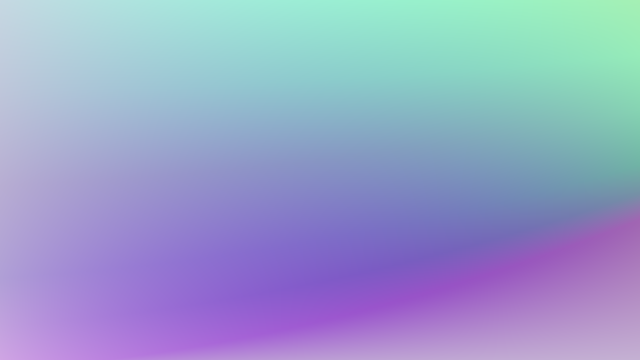
This background is drawn by a WebGL 1 fragment shader. Its source:

```glsl
precision highp float;

uniform vec2 u_resolution;

#define RIDGE_BASE -0.03
#define RIDGE_SLOPE 0.14
#define RIDGE_BEND 0.28
#define PALE_MARGIN 0.04
#define RIDGE_SOFTNESS 0.05
#define PALE_LILAC vec3(0.785, 0.725, 0.84)

// Height of the violet ridge, rising towards the right
float ridgeHeight(float x) {
    return RIDGE_BASE + RIDGE_SLOPE * x + RIDGE_BEND * x * x;
}

// Smooth parabola through the left, middle and right colours
vec3 across(float x, vec3 left, vec3 middle, vec3 right) {
    return left * (1.0 - x) * (1.0 - 2.0 * x)
         + middle * 4.0 * x * (1.0 - x)
         + right * x * (2.0 * x - 1.0);
}

// Fraction of the way from one gradient stop to the next
float ramp(float from, float to, float value) {
    return clamp((value - from) / (to - from), 0.0, 1.0);
}

void main() {
    vec2 uv = gl_FragCoord.xy / u_resolution;
    float x = uv.x;
    float ridge = ridgeHeight(x);
    float rise = (uv.y - ridge) / (1.0 - ridge);

    // Horizontal blends, from the ridge to the top
    vec3 violet = across(x, vec3(0.83, 0.65, 0.90), vec3(0.615, 0.345, 0.815), vec3(0.63, 0.40, 0.70));
    vec3 indigo = across(x, vec3(0.76, 0.635, 0.87), vec3(0.505, 0.355, 0.785), vec3(0.46, 0.57, 0.65));
    vec3 dusk = across(x, vec3(0.69, 0.625, 0.84), vec3(0.498, 0.424, 0.785), vec3(0.44, 0.705, 0.647));
    vec3 haze = across(x, vec3(0.72, 0.68, 0.825), vec3(0.53, 0.588, 0.765), vec3(0.525, 0.83, 0.70));
    vec3 aqua = across(x, vec3(0.745, 0.775, 0.855), vec3(0.55, 0.796, 0.80), vec3(0.588, 0.925, 0.725));
    vec3 mint = across(x, vec3(0.776, 0.847, 0.886), vec3(0.608, 0.933, 0.83), vec3(0.647, 0.94, 0.706));

    // Vertical gradient above the ridge
    vec3 color = mix(violet, indigo, ramp(0.0, 0.12, rise));
    color = mix(color, dusk, ramp(0.12, 0.25, rise));
    color = mix(color, haze, ramp(0.25, 0.5, rise));
    color = mix(color, aqua, ramp(0.5, 0.75, rise));
    color = mix(color, mint, ramp(0.75, 1.0, rise));

    // Pale lilac fading in below the ridge
    float fall = clamp((ridge - uv.y) / (ridge + PALE_MARGIN), 0.0, 1.0);
    float pale = fall * fall * (1.0 + RIDGE_SOFTNESS) / (fall + RIDGE_SOFTNESS);
    color = mix(color, PALE_LILAC, pale);

    gl_FragColor = vec4(color, 1.0);
}
```
